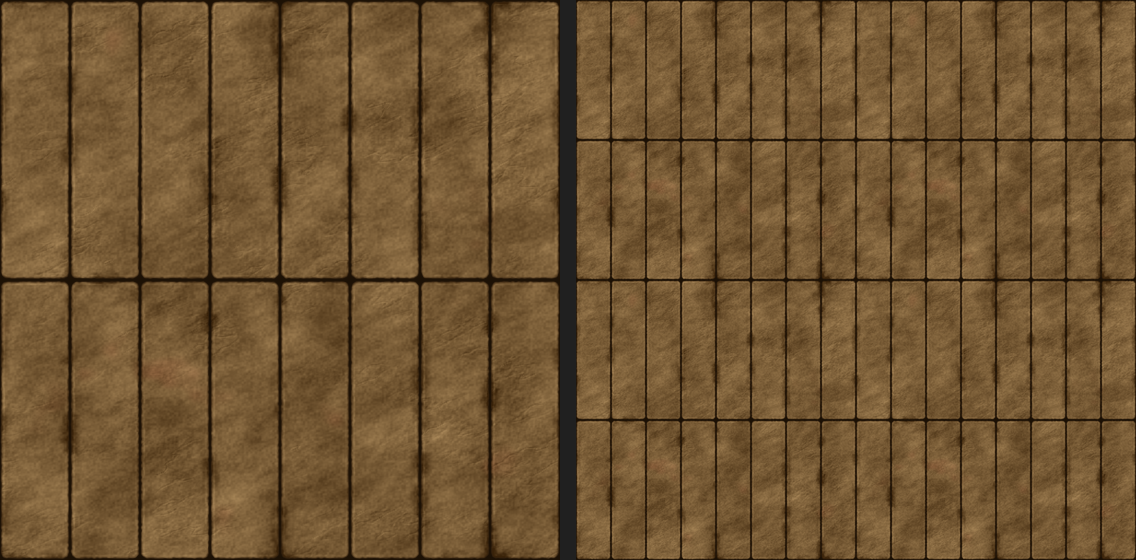
Left: one tile. Right: repeated 2 by 2.
Write a Shadertoy shader that draws this texture.

```glsl
// Weathered brown stone planks: 8 across, 2 down, with dark rounded joints.

float hash(vec2 p) {
    vec3 q = fract(p.xyx * 0.1031);
    q += dot(q, q.yzx + 33.33);
    return fract((q.x + q.y) * q.z);
}

// Value noise with n cells per unit; wraps at every whole unit.
float noise(vec2 uv, vec2 n, float seed) {
    vec2 p = uv * n, i = floor(p), f = fract(p);
    f = f * f * (3.0 - 2.0 * f);
    vec2 a = mod(i, n) + seed, b = mod(i + 1.0, n) + seed;
    return mix(mix(hash(a), hash(vec2(b.x, a.y)), f.x),
               mix(hash(vec2(a.x, b.y)), hash(b), f.x), f.y);
}

float fbm(vec2 uv, vec2 n, float seed) {
    float sum = 0.0, amp = 0.5;
    for (int k = 0; k < 4; k++) {
        sum += amp * noise(uv, n, seed + 17.0 * float(k));
        n *= 2.0;
        amp *= 0.58;
    }
    return sum / 1.056;
}

// Whole-number shear: the grain climbs to the right and still wraps.
vec2 slant(vec2 uv) {
    return vec2(uv.x + uv.y, 2.0 * uv.y - uv.x);
}

// Surface height: pitted stone, slanted ridges and short rough creases.
float height(vec2 uv) {
    float pits = fbm(uv, vec2(44.0, 48.0), 3.0);
    float ridges = fbm(slant(uv), vec2(9.0, 16.0), 41.0);
    float crease = 1.0 - smoothstep(0.0, 0.05, abs(ridges - 0.5));
    float rough = smoothstep(0.35, 0.75, noise(uv, vec2(13.0, 15.0), 71.0));
    return pits * (0.6 + 0.9 * rough) + 0.7 * ridges - 0.2 * crease * rough;
}

float roundedBox(vec2 p, vec2 halfSize, float radius) {
    vec2 q = abs(p) - halfSize + radius;
    return length(max(q, 0.0)) + min(max(q.x, q.y), 0.0) - radius;
}

void mainImage(out vec4 fragColor, in vec2 fragCoord) {
    vec2 uv = fragCoord / iResolution.xy;
    vec2 grid = vec2(8.0, 2.0);
    vec2 cell = floor(uv * grid);
    vec2 p = (fract(uv * grid) - 0.5) / grid;

    // Plank outline, slightly gritty
    float d = roundedBox(p, 0.5 / grid - vec2(0.0014, 0.0021), 0.012);
    d += 0.0016 * (noise(uv, vec2(190.0), 5.0) - 0.5);

    // Stains, grain and relief lit from the upper left
    float stain = fbm(uv, vec2(10.0, 9.0), 23.0);
    float mottle = fbm(slant(uv), vec2(15.0, 21.0), 59.0);
    float grain = noise(uv, vec2(256.0), 11.0);
    float relief = height(uv) - height(uv + vec2(-0.0018, 0.0022));
    float tone = 0.71 + 1.25 * (stain - 0.5) + 0.8 * (mottle - 0.5)
               + 0.34 * (grain - 0.5) + 0.95 * clamp(relief, -0.4, 0.5)
               + 0.06 * (hash(cell + 7.0) - 0.5);

    // Grime near the joints and a worn, broken bright rim
    float grime = smoothstep(0.5, 0.75, fbm(uv, vec2(16.0, 14.0), 83.0));
    tone -= (0.1 + 0.9 * grime) * smoothstep(-0.022, 0.0, d);
    float rim = exp(-pow((d + 0.0058) / 0.0018, 2.0));
    float lit = p.x < -0.05 || p.y > 0.235 ? 0.6 : 0.35;
    tone += lit * rim * noise(uv, vec2(64.0, 56.0), 37.0);

    vec3 stone = mix(vec3(0.33, 0.23, 0.11), vec3(0.54, 0.42, 0.26),
                     clamp(tone, -0.5, 1.5));

    // Rare, faint reddish blotches
    float rust = smoothstep(0.7, 0.9, fbm(uv, vec2(5.0, 6.0), 97.0));
    stone = mix(stone, stone * vec3(1.05, 0.92, 0.95), rust);

    // Joints, deepest along the centre and at the crossings
    vec3 joint = mix(vec3(0.19, 0.12, 0.05), vec3(0.11, 0.065, 0.018),
                     smoothstep(-0.002, 0.001, d));
    vec3 color = mix(stone, joint, smoothstep(-0.004, 0.0002, d));
    fragColor = vec4(color, 1.0);
}
```
